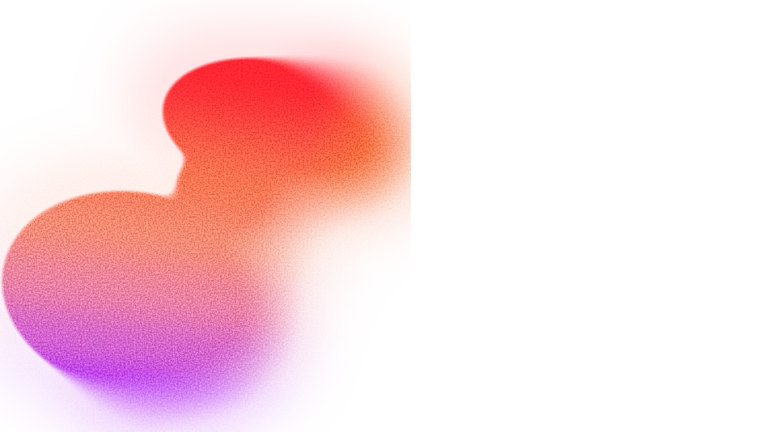
Write a WebGL 2 fragment shader that draws this background.

```glsl
#version 300 es
precision highp float;
// A grainy two-lobed blob on white, running from red through orange to violet.
// Two tilted ellipses and a round neck are blended as distance fields; the rim
// is crisp at the upper left and melts into a glow towards the lower right.
uniform vec2 u_resolution;
out vec4 outColor;

vec2 hashGradient(vec2 cell) {
  uvec2 q = uvec2(ivec2(cell)) * uvec2(1597u, 3571u);
  uint n = (q.x ^ q.y) * 74729u;
  n = (n ^ (n >> 15)) * 48271u;
  n ^= n >> 13;
  float angle = float(n & 65535u) / 65536.0 * 6.28318;
  return vec2(cos(angle), sin(angle));
}

float gradientNoise(vec2 p) {
  vec2 i = floor(p), f = p - i;
  vec2 u = f * f * f * (f * (f * 6.0 - 15.0) + 10.0);
  vec2 e = vec2(1.0, 0.0);
  float low = mix(dot(hashGradient(i), f), dot(hashGradient(i + e), f - e), u.x);
  float high = mix(dot(hashGradient(i + e.yx), f - e.yx),
                   dot(hashGradient(i + 1.0), f - 1.0), u.x);
  return mix(low, high, u.y);
}

// Approximate distance to an ellipse whose long axis dips to the right
float tiltedEllipse(vec2 p, vec2 radii) {
  vec2 q = vec2(0.978 * p.x - 0.208 * p.y, 0.208 * p.x + 0.978 * p.y);
  float k = length(q / radii);
  return k * (k - 1.0) / max(length(q / (radii * radii)), 1e-4);
}

float smoothMin(float a, float b, float k) {
  float h = max(k - abs(a - b), 0.0) / k;
  return min(a, b) - h * h * k * 0.25;
}

float blobDistance(vec2 p, float blend) {
  float upper = tiltedEllipse(p - vec2(0.644, 0.704), vec2(0.271, 0.155));
  float lower = tiltedEllipse(p - vec2(0.319, 0.319), vec2(0.317, 0.234));
  float neck = length(p - vec2(0.537, 0.549)) - 0.131;
  return smoothMin(smoothMin(upper, neck, blend), lower, blend);
}

// Vertical ramp, slightly slanted, with an orange flank on the right
vec3 blobColor(vec2 p) {
  float t = p.y + 0.12 * (p.x - 0.32);
  vec3 c = mix(vec3(0.74, 0.24, 0.95), vec3(0.83, 0.39, 0.82), smoothstep(0.09, 0.2, t));
  c = mix(c, vec3(0.92, 0.51, 0.65), smoothstep(0.18, 0.33, t));
  c = mix(c, vec3(0.96, 0.55, 0.46), smoothstep(0.3, 0.47, t));
  c = mix(c, vec3(0.98, 0.46, 0.32), smoothstep(0.44, 0.62, t));
  c = mix(c, vec3(1.0, 0.15, 0.2), smoothstep(0.58, 0.87, t));
  float flank = smoothstep(0.68, 0.92, p.x + 0.35 * (0.7 - p.y));
  return mix(c, vec3(0.96, 0.46, 0.23), 0.85 * flank * smoothstep(0.42, 0.6, p.y));
}

void main() {
  vec2 p = gl_FragCoord.xy / u_resolution.y;

  // Softness grows along the diagonal from upper left to lower right
  float soft = smoothstep(0.544, 0.856, dot(vec2(p.x, 1.0 - p.y), vec2(0.826, 0.563)));
  float d = blobDistance(p, mix(0.03, 0.12, soft));
  float width = mix(0.006, 0.085, soft);
  float body = 1.0 - smoothstep(-width, width, d);

  // Wide faint halo, clipped by a straight edge on the right
  float outside = max(d, 0.0);
  float halo = mix(0.12, 0.28, soft) * exp(-outside * outside / 0.012);
  float alpha = body + (1.0 - body) * halo;
  alpha *= clamp((0.951 - p.x) * u_resolution.y + 0.5, 0.0, 1.0);

  // Fine grain, quieter in the red top
  float grain = gradientNoise(p * 210.0) + 0.6 * gradientNoise(p * 330.0 + 37.0);
  vec3 ink = blobColor(p) + grain * mix(0.15, 0.06, smoothstep(0.6, 0.85, p.y));
  outColor = vec4(mix(vec3(1.0), clamp(ink, 0.0, 1.0), alpha), 1.0);
}
```
